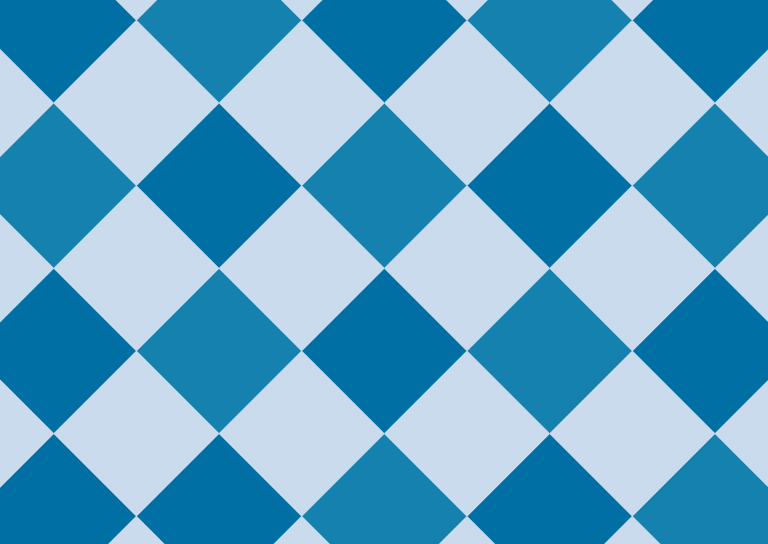
Give the GLSL for this pattern, as a Shadertoy shader.

```glsl
// Checkerboard of upright diamonds in two blues on a pale blue ground.

// Signed distance to a diamond whose corners lie on the axes.
float diamond(vec2 p, float radius) {
    return (abs(p.x) + abs(p.y) - radius) * 0.70711;
}

// Alternate the two blues, with one irregular dark tile at the lower left.
vec3 tileColor(vec2 cell) {
    float teal = mod(cell.x + cell.y, 2.0);
    if (cell == vec2(-2.0, -1.0)) teal = 0.0;
    return mix(vec3(0.0, 0.44, 0.645), vec3(0.08, 0.507, 0.682), teal);
}

void mainImage(out vec4 fragColor, in vec2 fragCoord) {
    // One unit is one tile; 3.291 tiles fit the canvas height.
    float pixel = 3.291 / iResolution.y;
    vec2 grid = (fragCoord - 0.5 * iResolution.xy) * pixel + vec2(-0.002, 0.4776);
    vec2 cell = floor(grid + 0.5);

    // The slight inset leaves a hairline gap where the corners meet.
    float d = diamond(grid - cell, 0.497);
    float coverage = clamp(0.5 - d / pixel, 0.0, 1.0);

    vec3 ground = vec3(0.794, 0.859, 0.929);
    fragColor = vec4(mix(ground, tileColor(cell), coverage), 1.0);
}
```
